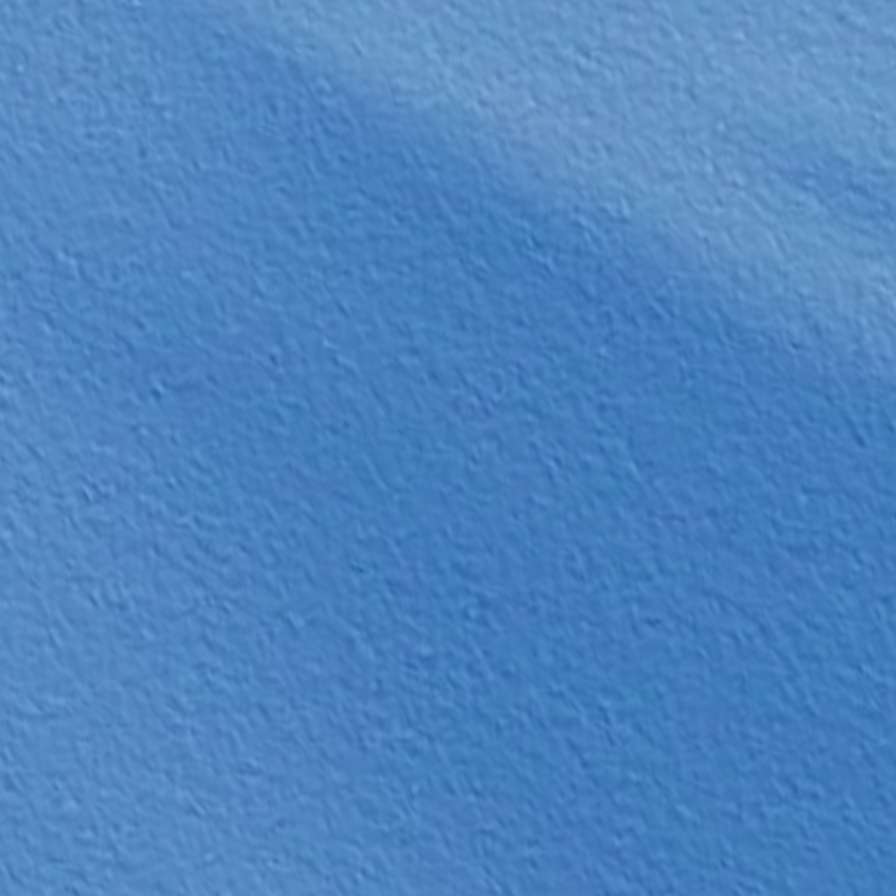
Give the GLSL for this texture, as a Shadertoy shader.

```glsl
// Hazy blue sky with soft diagonal cloud bands and fine slanted grain.

float hash(vec2 p) {
    return fract(sin(dot(p, vec2(127.1, 311.7))) * 43758.5453);
}

float noise(vec2 p) {
    vec2 cell = floor(p), f = fract(p);
    f = f * f * (3.0 - 2.0 * f);
    float low = mix(hash(cell), hash(cell + vec2(1, 0)), f.x);
    float high = mix(hash(cell + vec2(0, 1)), hash(cell + vec2(1, 1)), f.x);
    return mix(low, high, f.y);
}

float fbm(vec2 p) {
    float sum = 0.0, amp = 0.5;
    for (int i = 0; i < 4; i++) {
        sum += amp * noise(p);
        p = mat2(0.8, -0.6, 0.6, 0.8) * p * 2.0 + 7.3;
        amp *= 0.5;
    }
    return sum;
}

// Coordinates along and across the cloud bands
vec2 bandSpace(vec2 p) {
    return vec2(dot(p, vec2(0.89, -0.45)), dot(p, vec2(0.45, 0.89)));
}

// Soft elliptical patch, stretched along the bands
float patchAt(vec2 uv, vec2 center, vec2 size) {
    vec2 d = bandSpace(uv - center) / size;
    return exp(-dot(d, d));
}

// Broad brightness of the haze: 0 is deep blue, 1 is pale cloud
float haze(vec2 uv) {
    float wisps = fbm(bandSpace(uv) * vec2(3.0, 9.0)) - 0.47;
    float above = uv.y - 1.13 + 0.5 * uv.x + 0.04 * wisps;

    float cloud = 0.68 * smoothstep(-0.13, 0.04, above);
    float side = uv.x - 0.16 - 0.8 * (uv.y - 0.6) * (uv.y - 0.6);
    float left = 0.42 * (1.0 - smoothstep(-0.25, 0.32, side + 0.12 * wisps));
    float t = 0.07 + max(cloud, left);

    t += 0.18 * patchAt(uv, vec2(0.88, 0.91), vec2(0.16, 0.07));
    t += 0.17 * patchAt(uv, vec2(0.45, 0.93), vec2(0.18, 0.04));
    t += 0.12 * patchAt(uv, vec2(0.12, 0.92), vec2(0.22, 0.09));
    t -= 0.36 * patchAt(uv, vec2(0.96, 0.78), vec2(0.16, 0.045));
    t -= 0.12 * patchAt(uv, vec2(0.12, 0.62), vec2(0.20, 0.07));
    t += 0.11 * patchAt(uv, vec2(0.36, 0.68), vec2(0.25, 0.12));
    return t + 0.22 * wisps * (0.4 + t);
}

// Bright flank minus dark flank of a noise relief
float relief(vec2 p, vec2 offset) {
    return noise(p) - noise(p + offset);
}

// Short broken flecks, strong in scattered spots and faint between them
float grain(vec2 uv) {
    vec2 bend = vec2(noise(uv * 45.0), noise(uv * 45.0 + 19.0)) - 0.5;
    vec2 p = uv + 0.006 * bend;
    vec2 q = vec2(0.87 * p.x + 0.5 * p.y, -0.5 * p.x + 0.87 * p.y);
    float coarse = relief(q * vec2(125, 78), vec2(1.0, 0.3));
    float fine = relief(q * vec2(175, 125) + 41.0, vec2(0.9, 0.6));
    float spots = noise(uv * 52.0 + 5.0);
    float strength = 0.6 + 1.0 * spots * spots + 0.25 * noise(uv * 9.0);
    float flecks = smoothstep(0.8, 1.0, noise(q * vec2(105, 70) + 77.0));
    return (0.65 * coarse + 0.6 * fine) * strength - 0.5 * flecks * spots;
}

void mainImage(out vec4 fragColor, in vec2 fragCoord) {
    vec2 uv = fragCoord / iResolution.xy;

    // Deep blue to pale cloud
    vec3 deepBlue = vec3(0.245, 0.475, 0.73);
    vec3 paleCloud = vec3(0.44, 0.615, 0.79);
    vec3 color = mix(deepBlue, paleCloud, haze(uv));

    // Faint violet and teal mottling
    float tint = fbm(uv * 22.0 + 3.0) - 0.47;
    color += tint * vec3(0.035, -0.018, 0.01);

    // Surface grain
    color += 0.08 * grain(uv) * vec3(0.95, 1.0, 0.92);

    fragColor = vec4(clamp(color, 0.0, 1.0), 1.0);
}
```
